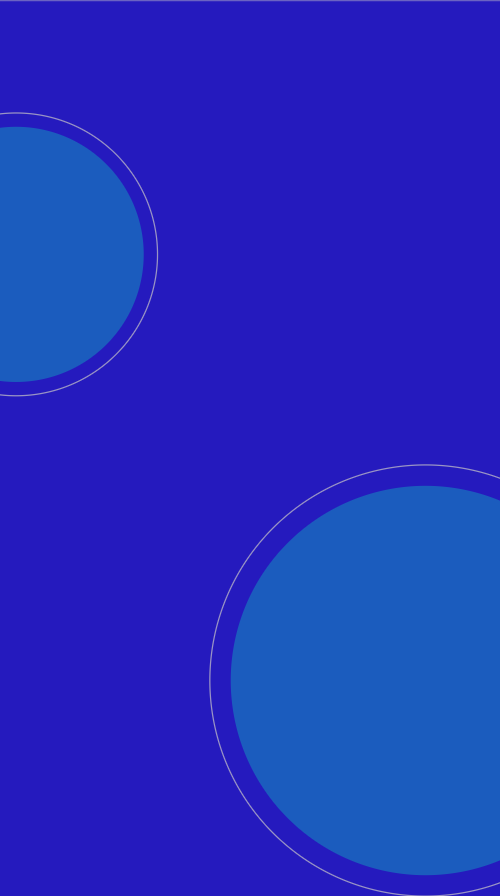
Give the GLSL for this background, as a Shadertoy shader.

```glsl
// Two flat blue discs with thin pale outer rings on a deep indigo field.

const vec3 INDIGO = vec3(0.145, 0.10, 0.745);
const vec3 AZURE = vec3(0.105, 0.362, 0.745);
const vec3 PALE = vec3(0.60, 0.58, 0.77);
const float LINE_WIDTH = 0.0014;

// Antialiased coverage of the region where the signed distance is negative.
float fillMask(float dist, float pixel) {
    return clamp(0.5 - dist / pixel, 0.0, 1.0);
}

// Antialiased coverage of a band centred on the zero distance.
float lineMask(float dist, float width, float pixel) {
    return fillMask(dist - 0.5 * width, pixel) - fillMask(dist + 0.5 * width, pixel);
}

// Paints a disc and the concentric ring around it.
vec3 ringedDisc(vec3 color, vec2 p, vec2 center, float discRadius, float ringRadius, float pixel) {
    float dist = length(p - center);
    color = mix(color, AZURE, fillMask(dist - discRadius, pixel));
    return mix(color, PALE, lineMask(dist - ringRadius, LINE_WIDTH, pixel));
}

void mainImage(out vec4 fragColor, in vec2 fragCoord) {
    // Units of canvas height
    float pixel = 1.0 / iResolution.y;
    vec2 p = fragCoord * pixel;

    vec3 color = INDIGO;

    // Small disc at the upper left, large disc at the lower right
    color = ringedDisc(color, p, vec2(0.0180, 0.7161), 0.1424, 0.1578, pixel);
    color = ringedDisc(color, p, vec2(0.4748, 0.2405), 0.2173, 0.2406, pixel);

    // Faint hairline along the top border
    color = mix(color, PALE, 0.6 * fillMask(1.0 - LINE_WIDTH - p.y, pixel));

    fragColor = vec4(color, 1.0);
}
```
